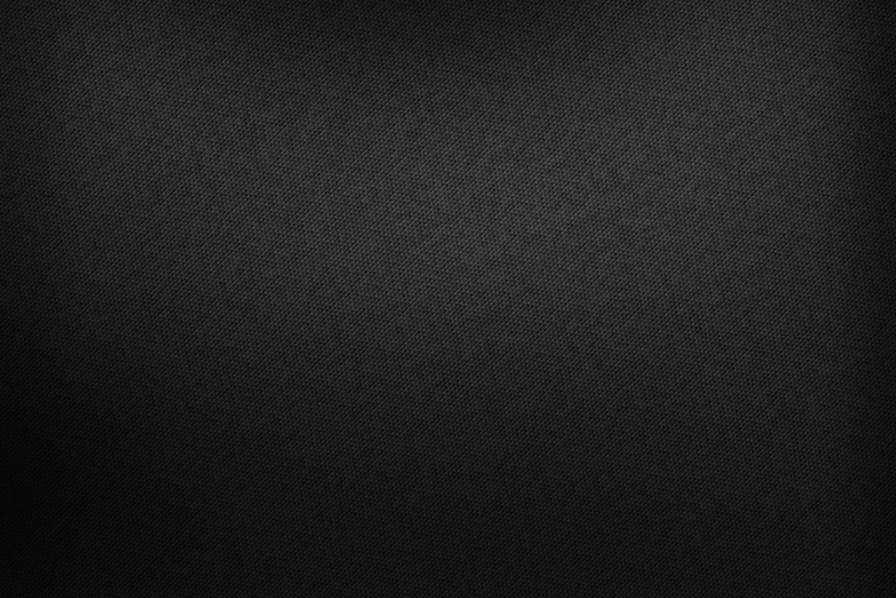
Write a Shadertoy shader that draws this texture.

```glsl
// Dark charcoal twill cloth under a broad soft light with shaded edges.

const float TAU = 6.2831853;
const float BASE_LIGHT = 0.090;     // unlit cloth brightness
const float TWILL_COUNT = 116.0;    // diagonal ridges per canvas height
const float STITCH_COUNT = 84.0;    // breaks along each ridge per canvas height
const float TWILL_DEPTH = 0.25;
const float STITCH_DEPTH = 0.17;
const float YARN_VARIATION = 0.24;
const float GRAIN_COUNT = 342.0;    // fibre specks per canvas height
const float GRAIN_DEPTH = 0.22;
const float MOTTLE_DEPTH = 0.06;
const float MOTTLE_SCALE = 70.0;

float hash(vec2 cell) {
    vec3 q = fract(vec3(cell.xyx) * 0.1031);
    q += dot(q, q.yzx + 33.33);
    return fract((q.x + q.y) * q.z);
}

// Distance to the nearest scattered point, one per cell.
float cellular(vec2 p) {
    vec2 cell = floor(p), local = fract(p);
    float nearest = 2.0;
    for (int y = -1; y <= 1; y++) {
        for (int x = -1; x <= 1; x++) {
            vec2 offset = vec2(x, y);
            vec2 id = cell + offset;
            vec2 point = offset + vec2(hash(id), hash(id + 57.0));
            nearest = min(nearest, length(point - local));
        }
    }
    return nearest;
}

float glow(vec2 uv, vec2 center, vec2 radius) {
    vec2 d = (uv - center) / radius;
    return exp(-dot(d, d));
}

// Broad light, upper side lights and shaded borders.
float lighting(vec2 uv) {
    float light = BASE_LIGHT;
    light += 0.116 * glow(uv, vec2(0.53, 0.66), vec2(0.42, 0.29));
    light += 0.060 * glow(uv, vec2(0.82, 0.92), vec2(0.17, 0.24));
    light += 0.045 * glow(uv, vec2(0.13, 0.88), vec2(0.17, 0.20));
    light += 0.018 * glow(uv, vec2(0.84, 0.38), vec2(0.16, 0.25));
    light -= 0.032 * glow(uv, vec2(0.43, 1.02), vec2(0.24, 0.13));
    light -= 0.050 * glow(uv, vec2(0.00, 0.20), vec2(0.22, 0.30));
    light -= 0.018 * glow(uv, vec2(0.50, 0.00), vec2(0.60, 0.20));
    light *= mix(0.76, 1.0, smoothstep(0.0, 0.11, uv.x));
    light *= mix(0.66, 1.0, smoothstep(0.0, 0.09, 1.0 - uv.x));
    return max(light, 0.025);
}

// Diagonal ridges broken into short stitches of uneven brightness.
float weave(vec2 p, float pixel) {
    float ridge = (p.x - p.y) * TWILL_COUNT;
    float stitch = (p.x + p.y) * STITCH_COUNT + 0.5 * floor(ridge);
    float visible = 1.0 - smoothstep(0.40, 0.75, TWILL_COUNT * pixel);
    float relief = TWILL_DEPTH * sin(TAU * ridge);
    relief += STITCH_DEPTH * sin(TAU * stitch);
    relief += YARN_VARIATION * (hash(floor(vec2(ridge, stitch)) + 400.0) - 0.5);
    return visible * relief;
}

// Fine fibre specks, faded out when smaller than a pixel.
float grain(vec2 p, float pixel) {
    float visible = 1.0 - smoothstep(1.1, 2.2, GRAIN_COUNT * pixel);
    return visible * GRAIN_DEPTH * (hash(floor(p * GRAIN_COUNT) + 90.0) - 0.5);
}

void mainImage(out vec4 fragColor, in vec2 fragCoord) {
    vec2 uv = fragCoord / iResolution.xy;
    vec2 p = fragCoord / iResolution.y;
    float pixel = 1.0 / iResolution.y;

    float mottle = MOTTLE_DEPTH * (0.45 - cellular(p * MOTTLE_SCALE));
    float relief = 1.0 + weave(p, pixel) + grain(p, pixel) + mottle;
    fragColor = vec4(vec3(clamp(lighting(uv) * relief, 0.0, 1.0)), 1.0);
}
```
